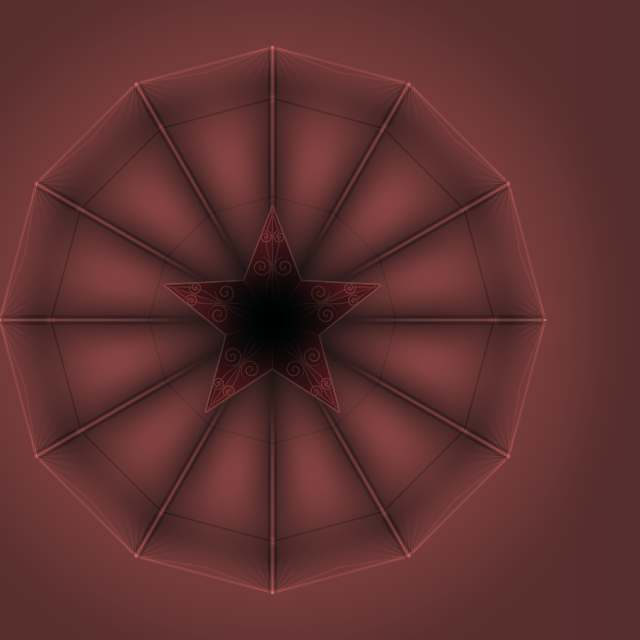
Give the GLSL for this background, as a WebGL 2 fragment shader.

```glsl
#version 300 es
precision highp float;
// A dark red pleated canopy: a twelve-sided disc with ribs, ring wires and a
// filigree star at its hub, over a soft glow. Angles are folded into repeated
// sectors, one scalar light level is shaded, then tinted by a linear ramp.

uniform vec2 u_resolution;
out vec4 fragColor;

const float PI = 3.14159265;
const float TAU = 2.0 * PI;
const vec2 CENTER = vec2(0.4258, 0.5);
const float RIM = 0.4285;         // corner radius of the disc
const float WIRE_OUTER = 0.346;
const float WIRE_INNER = 0.193;
const float SECTOR = TAU / 12.0;
const float STAR_SECTOR = TAU / 5.0;
const float STAR_TIP = 0.179;
const float STAR_NOTCH = 0.0765;
const float GROUND_LIGHT = 0.35;
const vec3 TINT_BASE = vec3(0.0, 0.025, 0.025);
const vec3 TINT_SLOPE = vec3(1.0, 0.45, 0.445);
const vec3 STAR_TINT = vec3(1.06, 0.62, 0.72);

float hash(vec2 p) {
    return fract(sin(dot(p, vec2(127.1, 311.7))) * 43758.5);
}

float noise(vec2 p) {
    vec2 i = floor(p), f = fract(p);
    f = f * f * (3.0 - 2.0 * f);
    return mix(mix(hash(i), hash(i + vec2(1, 0)), f.x),
               mix(hash(i + vec2(0, 1)), hash(i + vec2(1, 1)), f.x), f.y);
}

float bump(float x, float width) {
    return exp(-x * x / (width * width));
}

// Smooth line of half width w, given the distance d
float stroke(float d, float w, float px) {
    return 1.0 - smoothstep(w, w + px, abs(d));
}

float foldAngle(float a, float period) {
    return mod(a + 0.5 * period, period) - 0.5 * period;
}

// Curl of about two turns that fits in a circle
float curl(vec2 p, float radius, float px) {
    float pitch = radius * 0.55, r = length(p);
    float turn = fract(r / pitch - atan(p.y, p.x) / TAU) - 0.5;
    float d = (0.5 - abs(turn)) * pitch;
    return stroke(d, 0.0003, px) * (1.0 - smoothstep(radius, radius + px, r));
}

float groundLight(vec2 uv, float r) {
    float glow = 1.0 - smoothstep(0.40, 0.59, r);
    return GROUND_LIGHT + 0.105 * glow - 0.015 * smoothstep(0.86, 0.95, uv.x);
}

float canopyLight(vec2 p, float r, float a, float px) {
    float fa = foldAngle(a, SECTOR);
    float middle = abs(fa) / (0.5 * SECTOR);
    float across = r * sin(fa), along = r * cos(fa);
    float ring = r * cos(0.5 * SECTOR - abs(fa)) / cos(0.5 * SECTOR);

    // Cloth: bright mid-sector, dark outer band, lighter hem
    float light = 0.375 + 0.025 * (noise(p * 12.0) - 0.5);
    light += 0.145 * smoothstep(0.1, 0.9, middle) * bump(r - 0.25, 0.085);
    light -= 0.07 * bump(ring - 0.365, 0.035) * (1.0 - 0.55 * middle);
    light += 0.07 * smoothstep(0.37, 0.43, ring);
    light -= 0.15 * exp(-abs(across) / 0.016) * (1.0 - smoothstep(0.2, 0.42, r) * 0.6);

    // Ring wires with a bright joint at every rib
    light -= 0.075 * stroke(ring - WIRE_OUTER, 0.0008, px);
    light -= 0.045 * stroke(ring - WIRE_INNER, 0.0005, px);
    light += 0.12 * bump(length(vec2(along - WIRE_OUTER, across)), 0.006);

    // Ribs: a light spine between two dark seams
    float ribFade = smoothstep(0.09, 0.25, r);
    light += 0.19 * ribFade * stroke(across, 0.0012, px);
    light -= 0.07 * ribFade * stroke(abs(across) - 0.0055, 0.001, px);

    // Creases fanning from each corner, and the rim
    vec2 corner = vec2(RIM - along, across);
    float reach = length(corner);
    float crease = 0.5 + 0.5 * cos(atan(corner.y, corner.x) * 26.0);
    light += 0.2 * (crease - 0.3) * exp(-reach / 0.022);
    light += 0.13 * stroke(ring - RIM + 0.002, 0.0016, px) * (0.6 + 0.6 * exp(-reach / 0.05));
    light += 0.05 * stroke(ring - RIM + 0.010 * middle + 0.004, 0.0006, px);

    // Darkness gathering at the hub
    return light * (1.0 - 0.97 * bump(r, 0.105));
}

void main() {
    vec2 uv = gl_FragCoord.xy / min(u_resolution.x, u_resolution.y);
    float px = 1.0 / min(u_resolution.x, u_resolution.y);
    vec2 p = uv - CENTER;
    float r = length(p), a = atan(p.y, p.x);

    // Disc over ground
    float fa = foldAngle(a, SECTOR);
    float ring = r * cos(0.5 * SECTOR - abs(fa)) / cos(0.5 * SECTOR);
    float disc = 1.0 - smoothstep(RIM - px, RIM + px, ring);
    float light = mix(groundLight(uv, r), canopyLight(p, r, a, px), disc);
    vec3 color = TINT_BASE + TINT_SLOPE * light;

    // Star: mirrored arm coordinates, x runs toward the tip
    float sa = foldAngle(a - 0.5 * PI, STAR_SECTOR);
    vec2 q = r * vec2(cos(sa), abs(sin(sa)));
    vec2 tip = vec2(STAR_TIP, 0.0);
    vec2 edge = STAR_NOTCH * vec2(cos(0.5 * STAR_SECTOR), sin(0.5 * STAR_SECTOR)) - tip;
    float d = dot(q - tip, normalize(vec2(edge.y, -edge.x)));
    float star = 1.0 - smoothstep(-px, px, d);
    float starLight = 0.27 * smoothstep(0.02, 0.15, r) + 0.025 * sign(sa) * smoothstep(0.04, 0.1, r);
    color = mix(color, (TINT_BASE + TINT_SLOPE * starLight) * STAR_TINT, star);

    // Filigree: curls, stems, facet folds and outline
    float lace = curl(q - vec2(0.130, 0.011), 0.0095, px);
    lace = max(lace, curl(q - vec2(0.083, 0.018), 0.0150, px));
    lace = max(lace, 0.7 * stroke(q.y - 0.010 * abs(sin(q.x * 38.0)), 0.0003, px));
    lace = max(lace, 0.6 * stroke(q.y, 0.0003, px));
    lace = max(lace, 0.5 * stroke(r * sin(0.5 * STAR_SECTOR - abs(sa)), 0.0003, px));
    lace = max(lace * star, stroke(d, 0.0005, px) * step(q.x, STAR_TIP));
    color += vec3(0.15, 0.11, 0.095) * lace * smoothstep(0.015, 0.12, r);

    // Hub button
    color *= mix(0.3, 1.0, smoothstep(0.008, 0.024, r));
    fragColor = vec4(clamp(color, 0.0, 1.0), 1.0);
}
```
